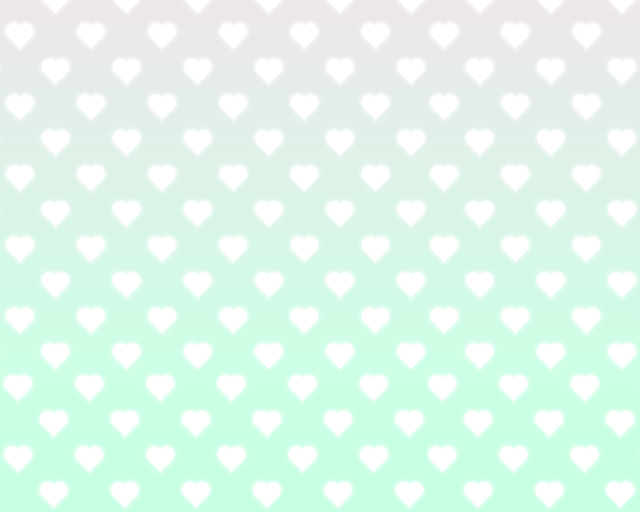
This pattern is drawn by a Shadertoy shader. Its source:

```glsl
float dot2(vec2 v) { return dot(v, v); }

// Signed distance to a heart with its tip at the origin, about 1.2 wide
float heartDistance(vec2 p) {
    p.x = abs(p.x);
    if (p.x + p.y > 1.0)
        return sqrt(dot2(p - vec2(0.25, 0.75))) - sqrt(2.0) / 4.0;
    return sqrt(min(dot2(p - vec2(0.0, 1.0)),
                    dot2(p - 0.5 * max(p.x + p.y, 0.0)))) * sign(p.x - p.y);
}

// Mint at the bottom, fading to a pale pink grey at the top
vec3 backdrop(float depth) {
    vec3 color = mix(vec3(0.932, 0.905, 0.915), vec3(0.80, 1.0, 0.902),
                     clamp(depth / 0.72, 0.0, 1.0));
    return mix(color, vec3(0.78, 1.0, 0.89), smoothstep(0.68, 1.0, depth));
}

void mainImage(out vec4 fragColor, in vec2 fragCoord) {
    // Nine columns across, measured from the top left
    vec2 p = vec2(fragCoord.x, iResolution.y - fragCoord.y) * 9.0 / iResolution.x;

    // Small jumps where the tiled sheets meet
    vec2 lattice = p - vec2(0.28, 0.49);
    lattice.x += 0.033 * step(6.0, p.x);
    lattice += vec2(0.025, 0.05) * step(5.22, p.y);

    // Staggered rows, half a column apart
    float row = round(lattice.y * 2.0);
    vec2 cell = vec2(fract(lattice.x - 0.5 * row + 0.5) - 0.5,
                     lattice.y - 0.5 * row);

    // Soft white heart with a faint halo
    float size = 0.325;
    float d = heartDistance(vec2(cell.x, 0.195 - cell.y) / size) * size;
    float blur = max(0.018, 9.0 / iResolution.x);
    float core = 1.0 - smoothstep(-blur, blur, d);
    float halo = 0.42 * (1.0 - smoothstep(-0.01, 0.075, d));
    float cover = 1.0 - (1.0 - core) * (1.0 - halo);

    vec3 color = backdrop(1.0 - fragCoord.y / iResolution.y);
    fragColor = vec4(mix(color, vec3(1.0), cover), 1.0);
}
```
